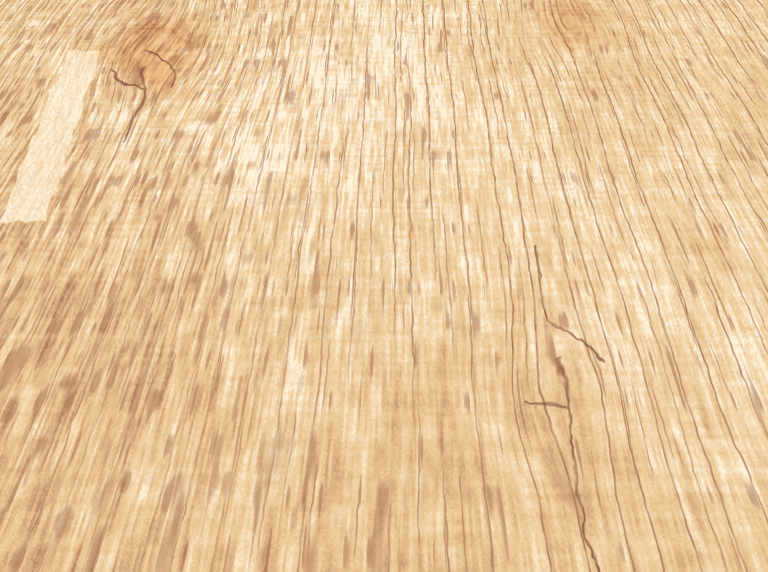
Give the GLSL for this texture, as a Shadertoy shader.

```glsl
// A sunlit, weathered wooden board receding from the viewer.
// Grain, saw marks and cracks live in perspective board space; knots bend
// that space, and a summed tone picks the colour from a wood ramp.

const vec2 VANISHING = vec2(0.70, 1.80);
const vec2 KNOT_LEFT = vec2(0.285, 0.905);
const vec2 KNOT_RIGHT = vec2(0.997, 0.956);
const vec2 KNOT_LOW = vec2(0.985, 0.305);

float hash(vec2 p) {
    return fract(sin(dot(p, vec2(127.1, 311.7))) * 43758.5453);
}

float noise(vec2 p) {
    vec2 i = floor(p), f = fract(p);
    f = f * f * (3.0 - 2.0 * f);
    return mix(mix(hash(i), hash(i + vec2(1, 0)), f.x),
               mix(hash(i + vec2(0, 1)), hash(i + vec2(1, 1)), f.x), f.y);
}

// Noise centred on zero
float grain(vec2 p, vec2 scale) {
    return noise(p * scale) - 0.5;
}

// Soft blob, one at the centre
float glow(vec2 p, vec2 centre, vec2 radius) {
    vec2 q = (p - centre) / radius;
    return exp(-dot(q, q));
}

// Pushes the grain outwards around a knot
vec2 bend(vec2 p, vec2 centre, vec2 radius) {
    return p - vec2(0.45, 0.1) * (p - centre) * glow(p, centre, radius * 1.3);
}

// Perspective: x across the board, y along it
vec2 toBoard(vec2 p) {
    return vec2(p.x - VANISHING.x, 1.0) / (VANISHING.y - p.y);
}

// Broken hairline cracks, one per cell across the board
float cracks(vec2 b, float spacing, float breakup, float threshold, float width, float pixel) {
    float x = b.x / spacing, id = floor(x);
    float wander = 0.0050 * grain(vec2(b.y, id), vec2(9.0, 7.3))
                 + 0.0026 * grain(vec2(b.y, id), vec2(50.0, 3.7))
                 + 0.0018 * grain(vec2(b.y, id), vec2(150.0, 5.1));
    float centre = 0.5 + 0.6 * (hash(vec2(id, spacing * 90.0)) - 0.5);
    float dist = abs((fract(x) - centre) * spacing + wander);
    float presence = smoothstep(threshold, threshold + 0.2, noise(vec2(id * 5.7, b.y * breakup)));
    float rough = 0.45 + 0.55 * noise(vec2(id * 3.3, b.y * 110.0));
    return presence * rough * (1.0 - smoothstep(0.0, width + pixel, dist));
}

// Short dark pores: thresholded streaks
float pores(vec2 b, vec2 scale, float threshold) {
    return smoothstep(threshold, threshold + 0.16, noise(b * scale));
}

// Ragged split from a to b
float split(vec2 p, vec2 a, vec2 b) {
    vec2 ab = b - a;
    float h = clamp(dot(p - a, ab) / dot(ab, ab), 0.0, 1.0);
    float dist = length(p - a - h * ab);
    return (0.45 + 0.55 * noise(p * 60.0)) * (1.0 - smoothstep(0.0004, 0.0042, dist));
}

float bentSplit(vec2 p, vec2 a, vec2 b, vec2 c) {
    return max(split(p, a, b), split(p, b, c));
}

// Filled knot with uneven rings: x is coverage, y is ring tone
vec2 knot(vec2 p, vec2 centre, vec2 radius) {
    float r = length((p - centre) / radius) + 0.5 * grain(p, vec2(22.0));
    float rings = 0.5 + 0.5 * sin(r * 21.0 + 4.0 * noise(p * 50.0));
    return vec2(1.0 - smoothstep(0.5, 1.3, r), rings);
}

// Pale inlaid strip, slanting with the perspective
float strip(vec2 p, float pixel) {
    float t = (p.y - 0.612) / 0.301;
    vec2 side = mix(vec2(0.0, 0.079), vec2(0.119, 0.178), t);
    p += 0.010 * grain(p, vec2(90.0, 30.0));
    float across = smoothstep(-pixel, pixel, p.x - side.x) * smoothstep(-pixel, pixel, side.y - p.x);
    return across * smoothstep(-pixel, pixel, p.y - 0.612) * smoothstep(-pixel, pixel, 0.913 - p.y);
}

vec3 woodRamp(float tone) {
    float t = clamp(tone, 0.0, 1.1) * 5.0;
    vec3 c = mix(vec3(0.70, 0.50, 0.39), vec3(0.81, 0.63, 0.47), clamp(t, 0.0, 1.0));
    c = mix(c, vec3(0.87, 0.71, 0.53), clamp(t - 1.0, 0.0, 1.0));
    c = mix(c, vec3(0.92, 0.78, 0.58), clamp(t - 2.0, 0.0, 1.0));
    c = mix(c, vec3(0.95, 0.83, 0.66), clamp(t - 3.0, 0.0, 1.0));
    return mix(c, vec3(0.98, 0.91, 0.79), clamp(t - 4.0, 0.0, 1.5));
}

void mainImage(out vec4 fragColor, in vec2 fragCoord) {
    float pixel = 1.0 / iResolution.y;
    vec2 p = fragCoord * pixel;
    vec2 q = bend(p, KNOT_LEFT, vec2(0.10, 0.07));
    q = bend(q, KNOT_RIGHT, vec2(0.06, 0.045));
    vec2 b = toBoard(bend(q, KNOT_LOW, vec2(0.07, 0.10)));
    b.x += 0.006 * grain(b, vec2(5.0, 9.0));
    float leftSide = 1.0 - smoothstep(0.2, 0.8, p.x);
    float rightSide = smoothstep(0.35, 0.8, p.x);

    // Streaks along the board, saw marks across it, fine speckle
    float streaks = 0.46 * grain(b, vec2(330.0, 48.0)) + 0.32 * grain(b, vec2(150.0, 34.0))
                  + 0.15 * grain(b, vec2(60.0, 16.0));
    float saw = 0.17 * grain(b, vec2(20.0, 250.0)) + 0.12 * grain(b, vec2(45.0, 110.0));
    float speckle = 0.22 * grain(p, vec2(330.0, 260.0));
    float tone = 0.68 + streaks * (0.9 + 0.4 * leftSide) + saw + speckle;

    // Broad stains and sunlight
    tone += 0.20 * grain(p, vec2(4.0, 5.0)) + 0.16 * grain(p, vec2(13.0, 11.0));
    tone += 0.28 * glow(p, vec2(0.64, 0.86), vec2(0.26, 0.25));
    tone += 0.22 * glow(p, vec2(1.10, 0.60), vec2(0.28, 0.24));
    tone -= 0.12 * glow(p, vec2(0.10, 0.28), vec2(0.50, 0.35));
    tone -= 0.13 * glow(p, KNOT_LOW, vec2(0.18, 0.24));

    // Knots and inlaid strip
    vec2 a = knot(p, KNOT_LEFT, vec2(0.095, 0.062));
    vec2 c = knot(p, KNOT_RIGHT, vec2(0.052, 0.040));
    vec2 d = knot(p, KNOT_LOW, vec2(0.062, 0.085));
    tone -= a.x * (0.16 + 0.18 * a.y) + c.x * (0.14 + 0.14 * c.y) + d.x * (0.06 + 0.10 * d.y);
    float inlay = strip(p, pixel);
    tone = mix(tone, 0.98 + 0.4 * streaks + speckle, inlay);

    // Hairline cracks, mostly to the right, and pores
    float px = pixel / (VANISHING.y - p.y);
    float dark = cracks(b, 0.040, 6.0, 0.24, 0.0009, px) * mix(0.55, 1.0, rightSide);
    dark = max(dark, 0.75 * cracks(b + 0.31, 0.023, 20.0, 0.50, 0.0007, px));
    dark = max(dark, 0.55 * pores(b, vec2(170.0, 30.0), 0.80 - 0.06 * leftSide));
    dark = max(dark, 0.50 * leftSide * pores(b + 0.7, vec2(110.0, 42.0), 0.74));
    dark *= 1.0 - 0.9 * inlay;

    // Splits at the knots
    vec2 s = p + 0.014 * vec2(grain(p, vec2(30.0)), grain(p + 3.0, vec2(30.0)))
               + 0.005 * grain(p, vec2(110.0));
    float rift = bentSplit(s, vec2(0.25, 0.88), vec2(0.255, 0.83), vec2(0.215, 0.75));
    rift = max(rift, bentSplit(s, vec2(0.20, 0.88), vec2(0.22, 0.85), vec2(0.255, 0.84)));
    rift = max(rift, bentSplit(s, vec2(0.25, 0.91), vec2(0.30, 0.89), vec2(0.30, 0.85)));
    rift = max(rift, bentSplit(s, vec2(0.98, 0.37), vec2(0.993, 0.29), vec2(0.925, 0.298)));
    rift = max(rift, bentSplit(s, vec2(0.993, 0.29), vec2(1.005, 0.15), vec2(1.045, -0.02)));
    rift = max(rift, bentSplit(s, vec2(0.93, 0.57), vec2(0.96, 0.44), vec2(1.06, 0.37)));

    // Colour
    vec3 color = woodRamp(tone);
    color *= mix(vec3(1.0), vec3(1.0, 0.93, 0.86), 0.8 * a.x + 0.5 * c.x);
    color = mix(color, vec3(0.62, 0.41, 0.30), 0.85 * dark);
    color = mix(color, vec3(0.50, 0.30, 0.23), 0.85 * rift);
    fragColor = vec4(color, 1.0);
}
```
